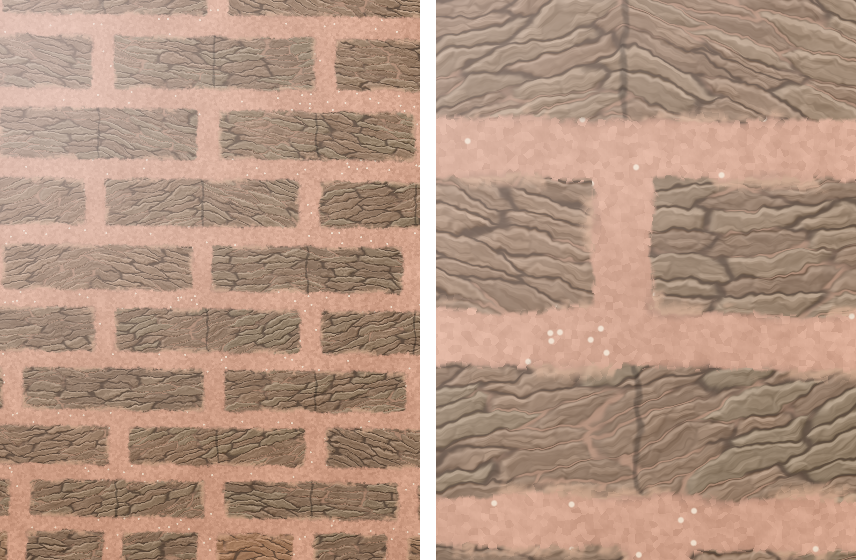
Left, the full canvas; right, a detail of the centre.
This texture is drawn by a Shadertoy shader. Its source:

```glsl
vec2 hash2(vec2 p) {
    vec3 q = fract(p.xyx * vec3(.1031, .1030, .0973));
    q += dot(q, q.yzx + 33.33);
    return fract((q.xx + q.yz) * q.zy);
}

// Cellular noise: nearest distance, gap to the second nearest, random of the cell
vec3 cells(vec2 p) {
    vec2 base = floor(p), f = p - base;
    float near = 9., next = 9., id = 0.;
    for (int j = -1; j <= 1; j++)
    for (int i = -1; i <= 1; i++) {
        vec2 o = vec2(i, j), h = hash2(base + o);
        float d = length(o + .1 + .8 * h - f);
        if (d < near) { next = near; near = d; id = fract(h.x * 7.3 + h.y * 3.1); }
        else next = min(next, d);
    }
    return vec3(near, next - near, id);
}

// Layered sines, roughly -1 to 1
float waves(vec2 p) {
    float sum = 0., amp = .55;
    for (int i = 0; i < 5; i++) {
        sum += amp * sin(p.x + 1.7 * sin(p.y + float(i))) * cos(p.y * .8 - float(i));
        p = mat2(1.5, 1.1, -1.1, 1.5) * p + 2.3;
        amp *= .62;
    }
    return sum;
}

// Bark relief: long overlapping plates with fine flakes on top
float bark(vec2 p) {
    vec3 plate = cells(p * vec2(17., 80.));
    vec3 flake = cells(p * vec2(55., 190.) + 7.);
    return smoothstep(0., .25, plate.y) * (.35 + .65 * plate.z)
         + .35 * smoothstep(0., .3, flake.y) * flake.z;
}

void mainImage(out vec4 fragColor, in vec2 fragCoord) {
    vec2 p = fragCoord / iResolution.xy * vec2(.75, 1.);
    float px = 1. / iResolution.y;

    // Courses get lower and narrower down the wall
    float down = 1. - p.y - .012 * (p.x - .375);
    float r = (.1357 - sqrt(.01841 - .0108 * (down + .0195))) / .0054;
    float row = floor(r + .5);
    float pitch = .1357 - .0054 * r;
    float halves = step(8.5, row);
    float width = (.404 - .0072 * row) * (1. - .5 * halves);
    float u = (p.x - .374 - .0143 * cos(row * .9)) / width
            + .5 * mod(row, 2.) * (1. - halves);
    vec2 id = vec2(floor(u), row);
    vec2 rnd = hash2(id + 11.);
    vec2 q = vec2((fract(u) - .5) * width, (row - r) * pitch);

    // Ragged brick outline
    vec3 grain = cells(p * 230.);
    vec2 halfSize = vec2(width * .5 - .017, .365 * pitch) - .003 * rnd;
    vec2 e = abs(q) - halfSize + .006;
    float d = length(max(e, 0.)) + min(max(e.x, e.y), 0.) - .006;
    d += .0033 * waves(p * 75.) + .0025 * (grain.z - .5);
    float brick = smoothstep(.001 + px, -.001 - px, d);

    // Mortar with sand, hollows and pale grit
    vec3 mortar = vec3(.81, .625, .535) + .035 * waves(p * 24.)
                + .07 * (grain.z - .5) + .03 * waves(p * 260.);
    vec3 grit = cells(p * 75. + 31.);
    mortar = mix(mortar, vec3(.93, .87, .8),
                 step(.88, grit.z) * smoothstep(.18, .08, grit.x));
    mortar *= 1. - .13 * smoothstep(.005, 0., d) * smoothstep(-.4, .5, waves(p * 31.));

    // Bark flows in two mirrored fans that meet at mid brick
    vec2 slope = hash2(id * 3. + step(0., q.x)) - .5;
    vec2 b = p + vec2(0., slope.x * .75 * abs(q.x));
    b += vec2(.008, .0055) * vec2(waves(p * 38. + 4.), waves(p * 48.));
    float h = bark(b);
    float light = h - bark(b + vec2(-.0012, .0022));
    vec3 plate = cells(b * vec2(17., 80.));

    vec3 stone = mix(vec3(.44, .365, .305), vec3(.60, .50, .415), clamp(h * .85, 0., 1.));
    stone = mix(stone, vec3(.47, .45, .37), .5 * step(.55, plate.z) * rnd.x);
    stone = mix(stone, vec3(.68, .50, .37), rnd.y * (.2 + .45 * halves));
    stone += .17 * clamp(light, -.7, .7) + .045 * waves(b * vec2(90., 330.));
    float crack = smoothstep(.13, .02, plate.y);
    float sandy = smoothstep(-.05, .35, waves(p * vec2(22., 40.) + rnd * 9.));
    stone = mix(stone, mix(vec3(.31, .25, .21), vec3(.76, .60, .51), sandy), .7 * crack);
    float seam = smoothstep(.003, .0005, abs(q.x + .004 * waves(p * 60.)));
    stone *= 1. - .3 * seam * step(.35, rnd.x) * (1. - halves);

    // Pale crust clinging to the brick rims
    float crust = smoothstep(-.009, -.001, d) * smoothstep(.0, .3, waves(p * 42. + 8.));
    stone = mix(stone, vec3(.84, .68, .57), .75 * crust);

    // Haze from the upper left, slight warmth below
    vec3 col = mix(mortar, stone, brick);
    float haze = smoothstep(.85, 0., length((p - vec2(0., .93)) * vec2(1., .9)));
    col = mix(col, vec3(.93, .86, .85), .52 * haze);
    col *= mix(vec3(.98, .955, .93), vec3(1.02), smoothstep(0., .6, p.y));
    fragColor = vec4(clamp(col, 0., 1.), 1.);
}
```
